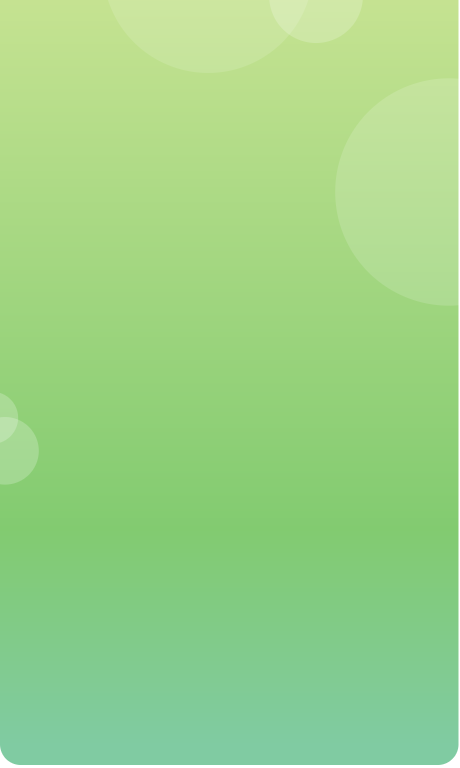
This background is drawn by a Shadertoy shader. Its source:

```glsl
// Draws a soft green vertical gradient card with translucent circles and rounded lower corners.

// Coverage of a shape from its signed distance, smoothed over about one pixel.
float coverage(float dist) {
    return clamp(0.5 - dist * iResolution.y, 0.0, 1.0);
}

// Lays a translucent white disc over a colour.
vec3 addBubble(vec3 base, vec2 p, vec2 center, float radius, float opacity) {
    return mix(base, vec3(1.0), opacity * coverage(length(p - center) - radius));
}

float roundedBox(vec2 p, vec2 halfSize, float radius) {
    vec2 q = abs(p) - halfSize + radius;
    return length(max(q, 0.0)) + min(max(q.x, q.y), 0.0) - radius;
}

void mainImage(out vec4 fragColor, in vec2 fragCoord) {
    // One unit is the canvas height.
    vec2 p = fragCoord / iResolution.y;
    float width = iResolution.x / iResolution.y;

    // Gradient: teal at the foot, leaf green, then lime at the top.
    vec3 teal = vec3(0.502, 0.796, 0.635);
    vec3 leaf = vec3(0.510, 0.796, 0.440);
    vec3 lime = vec3(0.773, 0.888, 0.569);
    vec3 color = mix(teal, leaf, clamp((p.y - 0.03) / 0.28, 0.0, 1.0));
    color = mix(color, lime, clamp((p.y - 0.31) / 0.69, 0.0, 1.0));

    // Bubbles along the top, the right edge and the left edge.
    color = addBubble(color, p, vec2(0.271, 1.042), 0.137, 0.13);
    color = addBubble(color, p, vec2(0.4115, 1.005), 0.061, 0.20);
    color = addBubble(color, p, vec2(width - 0.0145, 0.750), 0.148, 0.15);
    color = addBubble(color, p, vec2(-0.0104, 0.456), 0.034, 0.22);
    color = addBubble(color, p, vec2(0.0065, 0.413), 0.044, 0.22);

    // White page shows as a thin strip below and to the right of the card.
    float cardWidth = width - 0.00195;
    vec2 halfCard = vec2(0.5 * cardWidth, 0.6);
    float card = roundedBox(p - vec2(0.5 * cardWidth, 0.6039), halfCard, 0.027);
    fragColor = vec4(mix(vec3(1.0), color, coverage(card)), 1.0);
}
```
